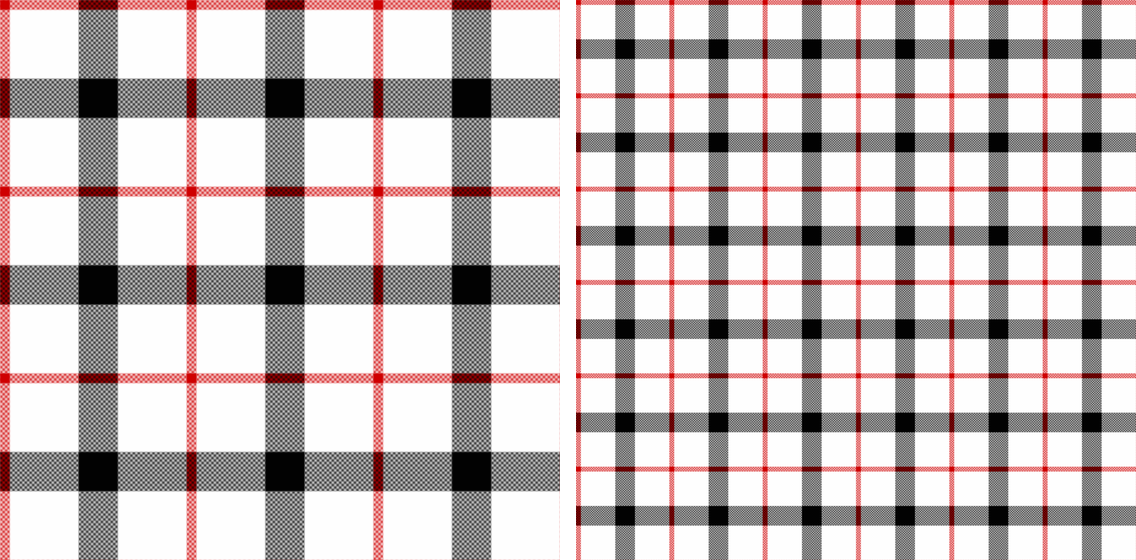
Left, the tile; right, the same tile 2 across and 2 down.
A three.js fragment shader for this pattern:

```glsl
// Woven check: thin red lines and broad black bands on white, three repeats each way.
// One thread sequence colours both warp and weft; a fine plain weave blends them,
// so bands look half tone over white and solid where they cross.

varying vec2 vUv;

const float PI = 3.14159265;
const float REPEATS = 3.0;          // setts across and down
const float SETT = 76.0;            // threads in one sett (even, so the weave tiles)
const float RED_WIDTH = 4.0;        // threads
const float BLACK_START = 32.0;     // threads from the start of the sett
const float BLACK_WIDTH = 16.0;     // threads
const float EDGE_SOFTNESS = 0.45;   // half width of a stripe edge, in threads
const float WEAVE_CONTRAST = 0.30;  // swing of the blend around one half

const vec3 WHITE = vec3(0.995);
const vec3 BLACK = vec3(0.008);
const vec3 RED = vec3(0.81, 0.0, 0.005);

// Soft stripe coverage, measured around the wrapping sett.
float stripe(float thread, float start, float width) {
  float center = start + 0.5 * width;
  float offset = abs(mod(thread - center + 0.5 * SETT, SETT) - 0.5 * SETT);
  float edge = offset - 0.5 * width;
  return 1.0 - smoothstep(-EDGE_SOFTNESS, EDGE_SOFTNESS, edge);
}

// Colour of the yarn at a thread position.
vec3 yarn(float thread) {
  vec3 color = mix(WHITE, RED, stripe(thread, 0.0, RED_WIDTH));
  return mix(color, BLACK, stripe(thread, BLACK_START, BLACK_WIDTH));
}

// Smooth checkerboard: which yarn lies on top.
float plainWeave(vec2 thread) {
  vec2 wave = sin(PI * thread);
  return 0.5 + WEAVE_CONTRAST * wave.x * wave.y;
}

void main() {
  // Threads count from the upper left corner.
  vec2 thread = vec2(vUv.x, 1.0 - vUv.y) * REPEATS * SETT;
  vec3 warp = yarn(thread.x);
  vec3 weft = yarn(thread.y);
  gl_FragColor = vec4(mix(warp, weft, plainWeave(thread)), 1.0);
}
```
